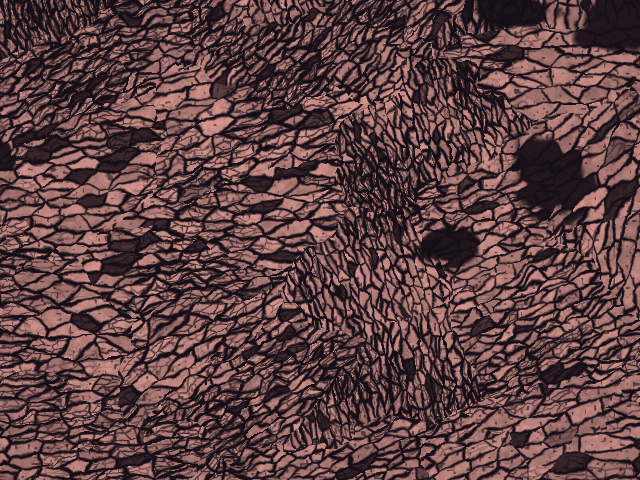
This texture is drawn by a Shadertoy shader. Its source:

```glsl
// Etched steel under a microscope: pink lath grains outlined by dark seams.
// Large cellular regions choose a lath direction and fineness; stretched
// cellular noise draws the grains, and soft ellipses gather the black pools.

const vec3 ETCH_DARK = vec3(0.085, 0.055, 0.085);
const vec3 GRAIN_PINK = vec3(0.79, 0.555, 0.525);
const vec2 REGION_FREQ = vec2(3.2, 5.2);   // large regions per canvas height
const vec2 GRAIN_FREQ = vec2(17.0, 43.0);  // grains along and across the laths
const float LATH_FREQ = 2.1;               // fine laths relative to grains
const float MAIN_ANGLE = 0.42;
const float SEAM_SOFT = 0.0046;
const float WARP = 0.022;
const float SPECK_FREQ = 150.0;

// Dark pools: centre, then radii
const int POOL_COUNT = 5;
const vec4 POOLS[POOL_COUNT] = vec4[](
    vec4(1.29, 0.96, 0.12, 0.10),
    vec4(1.15, 0.63, 0.10, 0.10),
    vec4(0.93, 0.48, 0.07, 0.05),
    vec4(1.08, 0.98, 0.10, 0.04),
    vec4(0.01, 0.68, 0.02, 0.04));

vec2 hash2(vec2 p) {
    vec3 q = fract(vec3(p.xyx) * vec3(0.1031, 0.1030, 0.0973));
    q += dot(q, q.yzx + 33.33);
    return fract((q.xx + q.yz) * q.zy);
}

float noise(vec2 p) {
    vec2 i = floor(p), f = fract(p);
    f = f * f * (3.0 - 2.0 * f);
    float low = mix(hash2(i).x, hash2(i + vec2(1, 0)).x, f.x);
    float high = mix(hash2(i + vec2(0, 1)).x, hash2(i + vec2(1, 1)).x, f.x);
    return mix(low, high, f.y);
}

float fbm(vec2 p) {
    float sum = 0.0, amp = 0.533;
    for (int i = 0; i < 4; i++) {
        sum += amp * noise(p);
        p = mat2(1.6, 1.2, -1.2, 1.6) * p + 7.3;
        amp *= 0.5;
    }
    return sum;
}

vec2 rotate(vec2 p, float angle) {
    float c = cos(angle), s = sin(angle);
    return vec2(c * p.x + s * p.y, c * p.y - s * p.x);
}

// Cellular noise: x = seam distance in canvas units, yz = random cell values
vec3 cells(vec2 p, vec2 freq, vec2 offset) {
    vec2 g = p * freq + offset, base = floor(g), local = fract(g);
    vec2 nearest = vec2(9.0), second = vec2(9.0), id = vec2(0.0);
    for (int y = -1; y <= 1; y++)
    for (int x = -1; x <= 1; x++) {
        vec2 cell = vec2(x, y);
        vec2 toSeed = cell + hash2(base + cell) - local;
        float d = dot(toSeed, toSeed);
        if (d < dot(nearest, nearest)) {
            second = nearest;
            nearest = toSeed;
            id = base + cell;
        } else if (d < dot(second, second)) {
            second = toSeed;
        }
    }
    float gap = dot(second, second) - dot(nearest, nearest);
    float seam = 0.5 * gap / max(length((second - nearest) * freq), 0.001);
    return vec3(seam, hash2(id + 61.7));
}

float poolField(vec2 p) {
    float field = 0.0;
    for (int i = 0; i < POOL_COUNT; i++) {
        vec2 d = (p - POOLS[i].xy) / POOLS[i].zw;
        field = max(field, exp(-dot(d, d)));
    }
    return field;
}

void mainImage(out vec4 fragColor, in vec2 fragCoord) {
    vec2 p = fragCoord / iResolution.y;
    float pixel = 1.0 / iResolution.y;

    // Regions with their own lath direction and fineness
    vec2 bend = vec2(fbm(p * 10.0), fbm(p * 10.0 + 31.0)) - 0.5;
    vec3 region = cells(rotate(p + 0.12 * bend, MAIN_ANGLE), REGION_FREQ, vec2(20.0));
    float angle = MAIN_ANGLE + 0.8 * (region.y - 0.5);
    if (region.z > 0.77) angle += 1.25;
    float fineness = mix(0.75, 1.65, region.y * region.z + 0.35 * region.z);

    // Grains and the finer laths between them
    vec2 wobble = vec2(fbm(p * 28.0 + 5.0), fbm(p * 28.0 + 47.0)) - 0.5;
    vec2 q = rotate(p + WARP * wobble, angle);
    vec2 freq = GRAIN_FREQ * fineness;
    vec3 grain = cells(q, freq, 50.0 * region.yz + 80.0);
    vec3 lath = cells(q, freq * LATH_FREQ, 90.0 * region.zy + 140.0);

    // Seams of uneven width
    float cluster = fbm(p * 5.0 + 12.0);
    float width = 0.0028 * noise(p * 38.0) + 0.003 * (cluster - 0.5);
    float soft = max(SEAM_SOFT, 1.3 * pixel);
    float grainTone = smoothstep(width - 0.0008, width + soft, grain.x);
    float lathTone = smoothstep(-0.0008, 0.75 * soft, lath.x);
    float lathMask = smoothstep(0.38, 0.62, cluster + 0.25 * (grain.y - 0.5));

    // Grain brightness, mottling and etch specks
    float tone = 0.84 + 0.22 * (grain.z - 0.5) + 0.34 * (fbm(p * 75.0) - 0.4);
    tone *= grainTone * mix(1.0, lathTone, 0.9 * lathMask);
    tone *= 1.0 - 0.6 * smoothstep(0.76, 0.92, noise(p * SPECK_FREQ));

    // Black pools with lath-shaped fringes, and stray dark grains
    float pool = poolField(p) + 0.4 * (grain.y - 0.5) + 0.5 * (fbm(p * 14.0) - 0.5);
    tone *= 1.0 - 0.93 * smoothstep(0.42, 0.58, pool);
    tone *= 1.0 - 0.8 * smoothstep(0.93, 0.96, grain.y);

    // Lamp falloff
    vec2 fromCentre = fragCoord / iResolution.xy - 0.5;
    tone *= 1.06 - 0.3 * dot(fromCentre, fromCentre);

    fragColor = vec4(mix(ETCH_DARK, GRAIN_PINK, clamp(tone, 0.0, 1.05)), 1.0);
}
```
